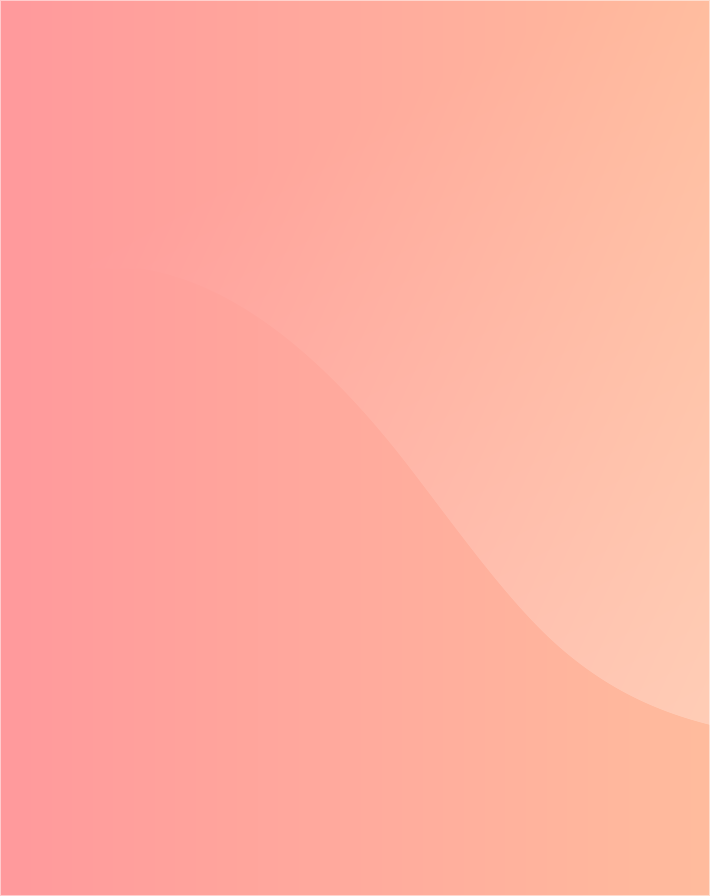
Give the GLSL for this background, as a WebGL 2 fragment shader.

```glsl
#version 300 es
precision highp float;
// A coral to peach gradient with a pale translucent wave falling to the right.
uniform vec2 u_resolution;
out vec4 fragColor;

const vec3 CORAL = vec3(1.0, 0.600, 0.613);
const vec3 PEACH = vec3(1.0, 0.735, 0.615);
const vec3 VEIL = vec3(1.0);

// Wave knots: x, height, slope
const vec3 CREST = vec3(0.197, 0.7005, -0.119);
const vec3 FALL = vec3(0.576, 0.479, -1.03);
const vec3 BEND = vec3(0.789, 0.277, -0.689);
const vec3 FOOT = vec3(1.0, 0.191, -0.198);

// Veil opacity: growth to the right, growth downward, offset
const vec3 VEIL_RAMP = vec3(0.12, 0.29, -0.10);
const float FRAME_WIDTH = 0.0013;
const float FRAME_OPACITY = 0.5;

// Cubic Hermite curve through two knots
float hermite(vec3 a, vec3 b, float x) {
    float span = b.x - a.x;
    float t = clamp((x - a.x) / span, 0.0, 1.0);
    float s = 1.0 - t;
    return s * s * ((1.0 + 2.0 * t) * a.y + t * span * a.z)
         + t * t * ((3.0 - 2.0 * t) * b.y - s * span * b.z);
}

float waveHeight(float x) {
    if (x < FALL.x) return hermite(CREST, FALL, x);
    if (x < BEND.x) return hermite(FALL, BEND, x);
    return hermite(BEND, FOOT, x);
}

void main() {
    vec2 uv = gl_FragCoord.xy / u_resolution;
    vec2 pixel = 1.0 / u_resolution;

    // Horizontal base gradient
    vec3 color = mix(CORAL, PEACH, uv.x);

    // Veil above the wave, fading toward the upper left
    float height = waveHeight(uv.x);
    float slope = (waveHeight(uv.x + pixel.x) - height) / pixel.x;
    float edge = length(vec2(slope * pixel.x, pixel.y));
    float above = smoothstep(-0.5 * edge, 0.5 * edge, uv.y - height);
    float opacity = dot(VEIL_RAMP, vec3(uv.x, 1.0 - uv.y, 1.0));
    color = mix(color, VEIL, above * clamp(opacity, 0.0, 1.0));

    // Hairline pale frame
    vec2 border = min(uv, 1.0 - uv) * u_resolution / u_resolution.x;
    float inset = min(border.x, border.y);
    float frame = 1.0 - smoothstep(FRAME_WIDTH - 0.5 * pixel.x, FRAME_WIDTH + 0.5 * pixel.x, inset);
    color = mix(color, VEIL, frame * FRAME_OPACITY);

    fragColor = vec4(color, 1.0);
}
```
